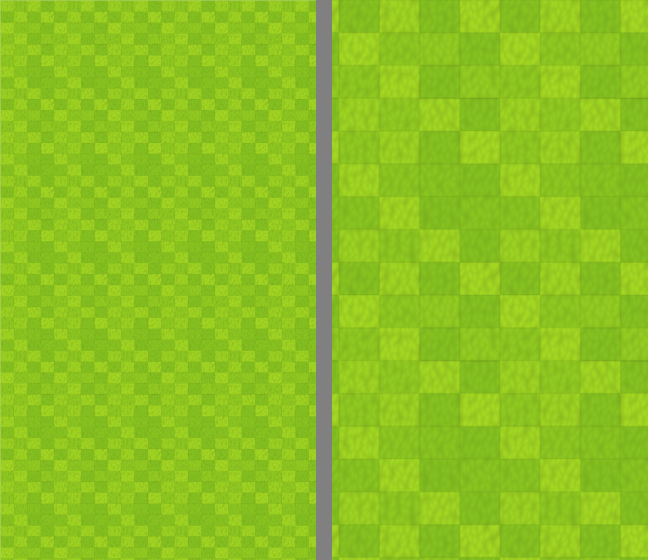
Left: the whole. Right: its middle third, enlarged.
This pattern is drawn by a WebGL 1 fragment shader. Its source:

```glsl
precision highp float;
// A lawn of mown patches: a staggered checker of three greens that repeats
// every 4 columns by 8 rows, with sunny and shady column pairs. Cellular
// noise makes the grass blades; thin uneven shadows mark the joints.
uniform vec2 u_resolution;

#define CELL vec2(0.0424, 0.0346)    // patch size, in canvas widths
#define MARGIN vec2(0.0016, 0.0023)  // pale rim at the left and top
#define TILE vec2(4.0, 8.0)          // patches per repeat
#define BLADES vec2(6.0, 4.0)        // grass blades per patch
#define DARK_GREEN vec3(0.502, 0.732, 0.12)
#define LIGHT_GREEN vec3(0.615, 0.813, 0.13)
#define RIM_COLOR vec3(0.68, 0.83, 0.38)
#define JOINT_WIDTH 0.0014
#define JOINT_SHADE 0.06
#define SEAM_SHADE 0.14
#define BLADE_CONTRAST 0.095
#define SAMPLES 3

float hash(vec2 p) {
  return fract(sin(dot(p, vec2(12.99, 78.23))) * 437.58);
}

// Brightness of a patch: 0 is dark grass, 1 is light grass.
float patchTone(vec2 id) {
  float diagonal = mod(id.x - id.y, 4.0);
  float sunny = 1.0 - step(1.5, id.x);
  float vary = hash(id + 3.0) - 0.5;
  if (diagonal == 2.0) return 0.95 + 0.1 * vary;
  if (diagonal == 0.0) {
    float shady = mix(0.22, 0.45, step(3.5, id.y));
    return mix(shady, 0.8, sunny) + 0.12 * vary;
  }
  return mix(0.04, 0.26, sunny) + mix(0.08, 0.36, sunny) * vary;
}

// Distance to the nearest blade; the slant varies and wraps with the tile.
float bladeDistance(vec2 q) {
  vec2 base = floor(q);
  float nearest = 2.0;
  for (int j = -1; j <= 1; j++) {
    for (int i = -1; i <= 1; i++) {
      vec2 cell = base + vec2(float(i), float(j));
      vec2 id = mod(cell, TILE * BLADES);
      vec2 root = vec2(hash(id), hash(id + 41.0));
      vec2 d = q - cell - root;
      d.x += (hash(id + 73.0) - 0.4) * d.y;
      nearest = min(nearest, length(d * vec2(1.2, 0.8)));
    }
  }
  return nearest;
}

// Shadow along the patch borders, deeper on the seam between tiles.
float jointShadow(vec2 local, vec2 id) {
  vec2 gap = min(local, 1.0 - local) * CELL;
  vec2 line = 1.0 - smoothstep(0.25 * JOINT_WIDTH, JOINT_WIDTH, gap);
  float wear = 0.45 + 0.55 * hash(id + 17.0);
  float shade = max(line.x, line.y) * wear * JOINT_SHADE;
  float seamRow = step(id.y, 0.5) * step(local.y, 0.5);
  float seam = seamRow * step(1.5, id.x) * line.y;
  return max(shade, seam * SEAM_SHADE);
}

// Colour at p, in canvas widths from the top left.
vec3 lawn(vec2 p) {
  if (p.x < MARGIN.x || p.y < MARGIN.y) return RIM_COLOR;
  vec2 q = (p - MARGIN) / CELL + vec2(0.0, 4.0);
  vec2 id = mod(floor(q), TILE);
  float tone = patchTone(id);
  vec3 color = mix(DARK_GREEN, LIGHT_GREEN, tone);
  float blade = 0.42 - bladeDistance(q * BLADES);
  color *= 1.0 + blade * BLADE_CONTRAST * (1.0 + 0.5 * tone);
  return color * (1.0 - jointShadow(fract(q), id));
}

void main() {
  // Average a small grid of samples to smooth every edge.
  vec3 sum = vec3(0.0);
  for (int j = 0; j < SAMPLES; j++) {
    for (int i = 0; i < SAMPLES; i++) {
      vec2 offset = (vec2(float(i), float(j)) + 0.5) / float(SAMPLES) - 0.5;
      vec2 pixel = gl_FragCoord.xy + offset;
      pixel.y = u_resolution.y - pixel.y;
      sum += lawn(pixel / u_resolution.x);
    }
  }
  gl_FragColor = vec4(sum / float(SAMPLES * SAMPLES), 1.0);
}
```
